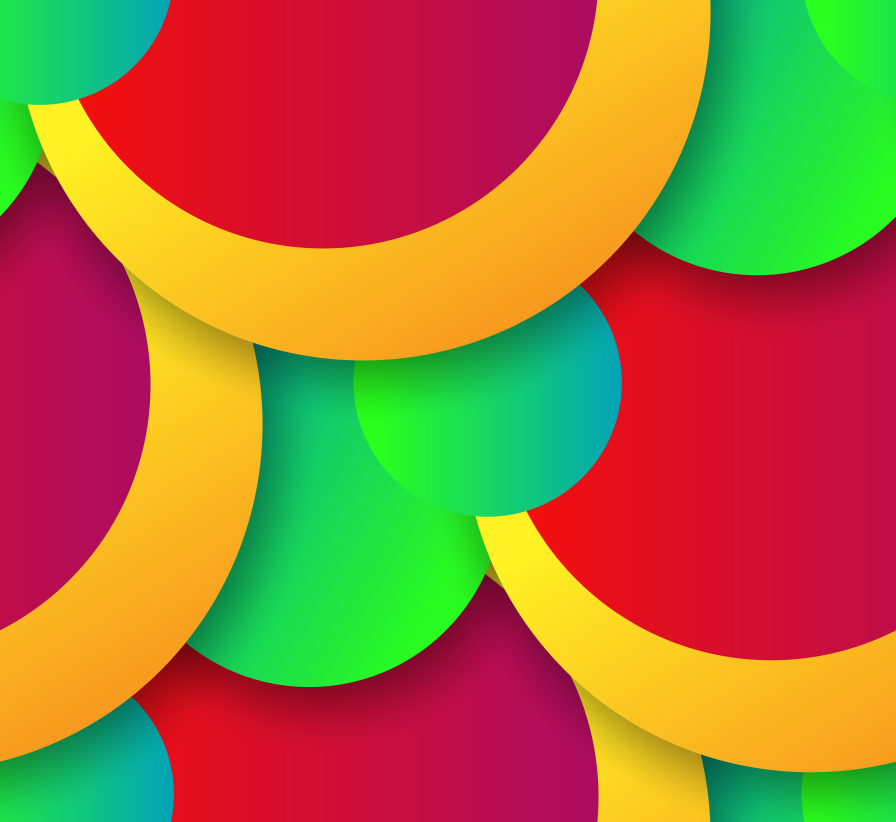
Give the GLSL for this background, as a Shadertoy shader.

```glsl
// Overlapping rows of glossy discs and rings with colour gradients and soft shadows.

// Offset from the nearest horizontally repeated copy of a centre (period 1).
vec2 repeatX(vec2 offset) {
    offset.x -= round(offset.x);
    return offset;
}

// Linear blend along an axis, reaching the ends at distances a and b.
vec3 gradient(vec3 from, vec3 to, float along, float a, float b) {
    return mix(from, to, clamp((along - a) / (b - a), 0.0, 1.0));
}

// Paints an antialiased disc over the colour.
void paintDisc(inout vec3 color, vec2 q, float radius, vec3 fill) {
    float pixel = 1.0 / iResolution.x;
    float coverage = clamp(0.5 - (length(q) - radius) / pixel, 0.0, 1.0);
    color = mix(color, fill, coverage);
}

// Darkens what lies beneath a disc, shifted right and down.
void castShadow(inout vec3 color, vec2 q, float radius) {
    float d = length(q - vec2(0.0104, 0.0156)) - radius;
    color *= 1.0 - 0.45 * (1.0 - smoothstep(-0.052, 0.059, d));
}

void mainImage(out vec4 fragColor, in vec2 fragCoord) {
    // Canvas widths, measured downwards from the top left.
    vec2 p = vec2(fragCoord.x, iResolution.y - fragCoord.y) / iResolution.x;
    vec3 color = vec3(0.75, 0.05, 0.27);

    // Staggered rows, painted from the bottom up so higher rows overlap lower ones.
    for (int row = 3; row >= 0; row--) {
        vec2 center = vec2(0.405, 0.0143) + float(row) * vec2(0.5, 0.4596);
        vec2 q = p - center;

        // Large green disc behind the ring.
        vec2 green = repeatX(q - vec2(-0.560, 0.0768));
        castShadow(color, green, 0.2161);
        paintDisc(color, green, 0.2161,
            gradient(vec3(0.0, 0.65, 0.65), vec3(0.16, 0.98, 0.13),
                     dot(green, vec2(0.86, 0.51)), -0.195, 0.182));

        // Yellow to orange ring.
        vec2 ring = repeatX(q);
        castShadow(color, ring, 0.388);
        paintDisc(color, ring, 0.388,
            gradient(vec3(1.0, 0.945, 0.14), vec3(0.97, 0.6, 0.12),
                     dot(ring, vec2(0.52, 0.854)), -0.039, 0.388));

        // Red to purple core, set off towards the upper left.
        vec2 core = repeatX(q + 0.0443);
        paintDisc(color, core, 0.3073,
            gradient(vec3(0.96, 0.06, 0.04), vec3(0.67, 0.05, 0.38),
                     core.x, -0.29, 0.3073));

        // Small green to blue disc on the left rim.
        vec2 bead = repeatX(q + vec2(0.3607, 0.0469));
        paintDisc(color, bead, 0.1497,
            gradient(vec3(0.16, 1.0, 0.12), vec3(0.01, 0.64, 0.72),
                     bead.x, -0.121, 0.1497));
    }

    fragColor = vec4(color, 1.0);
}
```
